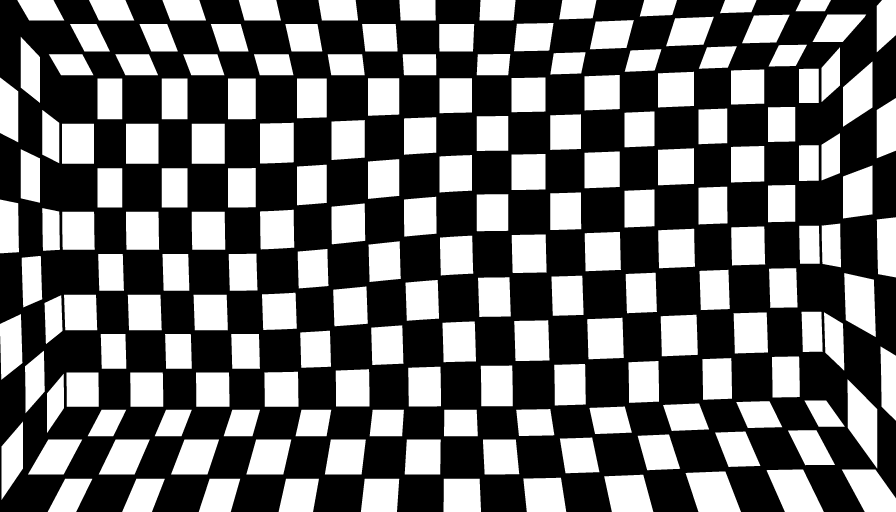
Give the GLSL for this pattern, as a WebGL 1 fragment shader.

```glsl
precision highp float;
// Inside of a warped box room, tiled with a black and white checkerboard.

uniform vec2 u_resolution;

// Lengths are percent of the canvas height; the canvas is 176 by 100.
const vec2 CANVAS = vec2(176.0, 100.0);
const vec2 VANISH = vec2(87.2, 52.5);
const float LEFT = 11.85;
const float RIGHT = 161.2;
const float TOP = 85.1;
const float WALL_HEIGHT = 64.9;
const float ROWS = 8.0;
const float COLUMNS = 22.0;
const float TILE_WIDTH = 6.88;
const float SEAM = 0.35;
const vec2 TILE_INSET = vec2(0.055, 0.05);
const float PI = 3.14159265;
const vec3 DARK = vec3(0.0);
const vec3 LIGHT = vec3(1.0);

// Uneven spacing of the column edges.
float columnOffset(float i) {
  float middle = (i - 9.5) / 3.5;
  return -2.41 * sin(PI * i / 18.5)
       - 0.69 * sin(2.0 * PI * i / COLUMNS)
       - 0.40 * cos(PI * i * (1.0 + 1.0 / COLUMNS))
       + 0.60 * exp(-middle * middle)
       - 0.85 * smoothstep(19.0, 20.5, i);
}

// Inverts the column edge formula by fixed-point steps.
float columnAt(float x) {
  float start = (x - LEFT - 0.3) / TILE_WIDTH;
  float column = start;
  for (int i = 0; i < 6; i++) {
    column = start - columnOffset(column) / TILE_WIDTH;
  }
  return clamp(column, 0.0, COLUMNS - 0.01);
}

// The back wall rises to the right.
float tilt(float x) {
  return 1.83 * smoothstep(96.0, 161.0, x);
}

// Row of the back wall from its relative depth below the top edge.
float rowAt(float x, float depth) {
  float sag = mix(0.0283, -0.0283, smoothstep(47.0, 98.0, x));
  float t = depth;
  for (int i = 0; i < 4; i++) {
    t = depth - sag * sin(PI * t);
  }
  return ROWS * clamp(t, 0.0, 0.9999);
}

// Solves distance = a * n + b * n * n for n: tiles grow toward the viewer.
float growingTile(float distance, float a, float b) {
  return (sqrt(a * a + 4.0 * b * distance) - a) / (2.0 * b);
}

// Light tiles are slightly smaller than their cells.
float checker(vec2 cell) {
  vec2 fromCentre = abs(fract(cell) - 0.5);
  vec2 inside = step(fromCentre, 0.5 - TILE_INSET);
  vec2 index = floor(cell);
  return mod(index.x + index.y, 2.0) * inside.x * inside.y;
}

float room(vec2 p) {
  // Columns lean right toward the floor.
  float x = p.x - 0.92 * (1.0 - smoothstep(20.0, 60.0, p.y));
  float outside = max(LEFT - x, x - RIGHT);
  float edgeX = clamp(x, LEFT, RIGHT);
  float top = TOP + tilt(edgeX);

  // Pull the side walls back into the plane of the back wall.
  float spread = p.y < VANISH.y ? 0.0458 : 0.0327;
  float y = VANISH.y + (p.y - VANISH.y) / (1.0 + spread * max(outside, 0.0));
  float depth = (top - y) / WALL_HEIGHT;

  if (depth < 0.0 || depth > 1.0) {
    // Ceiling and floor
    float above = p.y - top;
    float below = top - WALL_HEIGHT - p.y;
    float away = max(max(above, below), 0.0);
    float flatX = VANISH.x + (x - VANISH.x) / (1.0 + 0.0078 * away);
    float row = depth < 0.0
      ? -growingTile(away, 3.9, 0.69)
      : ROWS + growingTile(away, 4.8, 0.92);
    return checker(vec2(columnAt(flatX), row));
  }

  float row = rowAt(edgeX, depth);
  if (outside > 0.0) {
    // Side walls mirror the outer columns.
    float column = x < VANISH.x
      ? growingTile(outside, 3.5, 0.25)
      : COLUMNS - 1.0 + growingTile(outside, 2.9, 1.2);
    return checker(vec2(column, row));
  }

  // Back wall with dark seams at its sides
  return outside > -SEAM ? 0.0 : checker(vec2(columnAt(x), row));
}

void main() {
  // Average a 4 by 4 grid of samples to smooth the edges.
  float light = 0.0;
  for (int i = 0; i < 4; i++) {
    for (int j = 0; j < 4; j++) {
      vec2 offset = (vec2(float(i), float(j)) - 1.5) / 4.0;
      light += room((gl_FragCoord.xy + offset) / u_resolution * CANVAS);
    }
  }
  gl_FragColor = vec4(mix(DARK, LIGHT, light / 16.0), 1.0);
}
```
